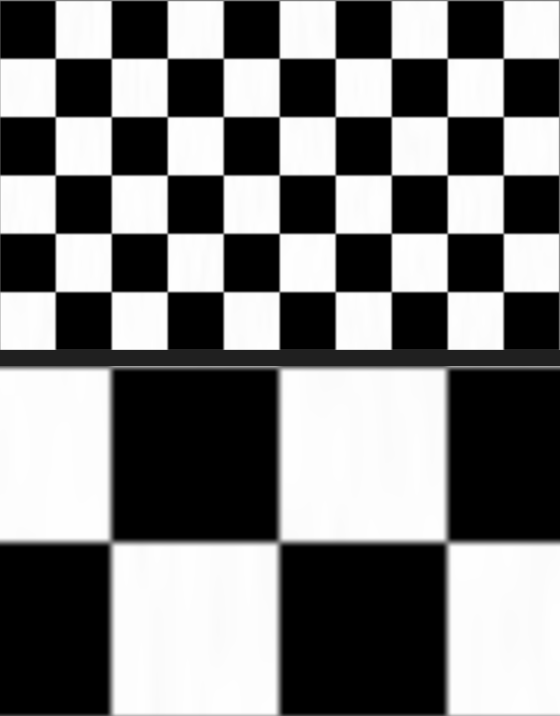
Top, the full canvas; bottom, a detail of the centre.
This pattern is drawn by a WebGL 1 fragment shader. Its source:

```glsl
precision highp float;

uniform vec2 u_resolution;

const vec2 CELLS = vec2(10.0, 6.0);            // squares across and down
const vec2 GRID_SHIFT = vec2(-0.005, -0.008);  // grid offset, in squares
const float EDGE_SOFTNESS = 0.0052;            // half blur width, in canvas heights
const vec3 DARK = vec3(0.0);
const vec3 LIGHT = vec3(0.995);
const float STREAK_DEPTH = 0.014;              // faint mottling of light squares
const vec2 STREAK_SCALE = vec2(11.0, 2.0);     // streaks per square

float hash(vec2 p) {
    vec3 q = fract(vec3(p.xyx) * 0.1031);
    q += dot(q, q.yzx + 33.33);
    return fract((q.x + q.y) * q.z);
}

float valueNoise(vec2 p) {
    vec2 i = floor(p);
    vec2 f = fract(p);
    f = f * f * (3.0 - 2.0 * f);
    float low = mix(hash(i), hash(i + vec2(1.0, 0.0)), f.x);
    float high = mix(hash(i + vec2(0.0, 1.0)), hash(i + vec2(1.0, 1.0)), f.x);
    return mix(low, high, f.y);
}

// 0 on a grid line, rising smoothly to 1 inside the square
vec2 edgeRamp(vec2 lineDistance, float halfWidth) {
    vec2 t = clamp(lineDistance / halfWidth, 0.0, 1.0);
    return t * (1.5 - 0.5 * t * t);
}

void main() {
    vec2 uv = gl_FragCoord.xy / u_resolution;
    vec2 grid = uv * CELLS - GRID_SHIFT;
    vec2 cell = floor(grid);

    // Distance to the nearest grid lines, in canvas heights
    vec2 cellSize = vec2(u_resolution.x / u_resolution.y, 1.0) / CELLS;
    vec2 lineDistance = (0.5 - abs(fract(grid) - 0.5)) * cellSize;

    // Alternating squares that blend through grey at their edges
    float parity = 1.0 - 2.0 * mod(cell.x + cell.y, 2.0);
    float halfWidth = max(EDGE_SOFTNESS, 0.75 / u_resolution.y);
    vec2 ramp = edgeRamp(lineDistance, halfWidth);
    float lightness = 0.5 + 0.5 * parity * ramp.x * ramp.y;

    // Subtle upright streaks on the light squares
    float streak = valueNoise(grid * STREAK_SCALE + 20.0);
    vec3 light = LIGHT - STREAK_DEPTH * streak * streak;

    gl_FragColor = vec4(mix(DARK, light, lightness), 1.0);
}
```
